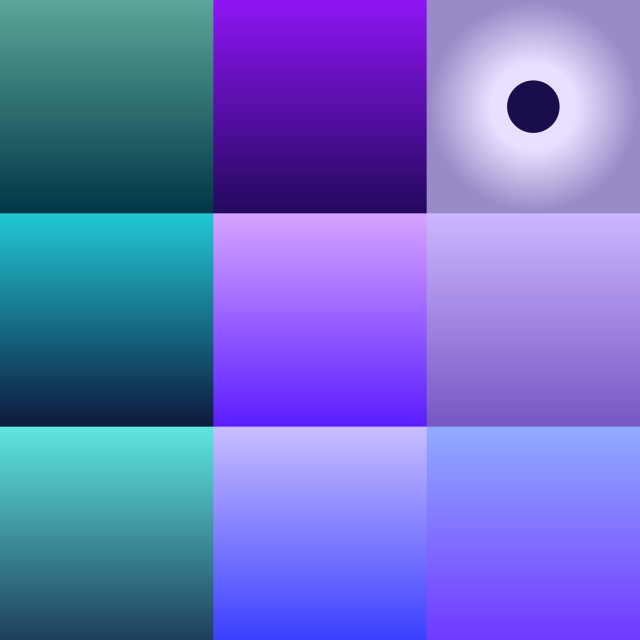
This background is drawn by a three.js fragment shader. Its source:

```glsl
// A three by three grid of vertical colour gradients. The upper right
// cell instead holds a soft radial glow with a dark disc at its centre.
// Cells are blended across one pixel so that the seams stay smooth.

varying vec2 vUv;

const float CELLS = 3.0;

// Gradient ends of each cell: lower colour, upper colour
const vec3 SLATE_LOW = vec3(0.115, 0.245, 0.355);
const vec3 SLATE_HIGH = vec3(0.37, 0.905, 0.88);
const vec3 BLUE_LOW = vec3(0.23, 0.25, 1.0);
const vec3 BLUE_HIGH = vec3(0.785, 0.745, 1.0);
const vec3 INDIGO_LOW = vec3(0.44, 0.225, 1.0);
const vec3 INDIGO_HIGH = vec3(0.57, 0.67, 1.0);

const vec3 NAVY_LOW = vec3(0.05, 0.095, 0.235);
const vec3 CYAN_HIGH = vec3(0.13, 0.785, 0.835);
const vec3 VIOLET_LOW = vec3(0.35, 0.11, 1.0);
const vec3 ORCHID_HIGH = vec3(0.84, 0.645, 1.0);
const vec3 LILAC_LOW = vec3(0.46, 0.34, 0.765);
const vec3 LILAC_HIGH = vec3(0.80, 0.715, 1.0);

const vec3 TEAL_LOW = vec3(0.0, 0.215, 0.28);
const vec3 SAGE_HIGH = vec3(0.36, 0.65, 0.595);
const vec3 PLUM_LOW = vec3(0.14, 0.035, 0.365);
const vec3 PURPLE_HIGH = vec3(0.56, 0.085, 0.96);

// Glow cell, with radii in cell widths
const vec3 GLOW_BACK = vec3(0.60, 0.545, 0.78);
const vec3 GLOW_CORE = vec3(0.915, 0.875, 1.0);
const vec3 DISC_COLOR = vec3(0.10, 0.05, 0.30);
const vec2 GLOW_CENTER = vec2(2.5, 2.5);
const float GLOW_INNER = 0.20;
const float GLOW_OUTER = 0.49;
const float DISC_RADIUS = 0.123;

// Step from 0 to 1 that is one pixel wide
float smoothEdge(float value, float limit, float pixel) {
  return clamp((value - limit) / pixel + 0.5, 0.0, 1.0);
}

// Picks one of three colours by grid position
vec3 pickCell(vec3 first, vec3 second, vec3 third, float position, float pixel) {
  vec3 color = mix(first, second, smoothEdge(position, 1.0, pixel));
  return mix(color, third, smoothEdge(position, 2.0, pixel));
}

// Radial glow behind a solid disc
vec3 glowCell(vec2 grid, float pixel) {
  float radius = length(grid - GLOW_CENTER);
  float fade = clamp((radius - GLOW_INNER) / (GLOW_OUTER - GLOW_INNER), 0.0, 1.0);
  vec3 glow = mix(GLOW_CORE, GLOW_BACK, fade);
  return mix(DISC_COLOR, glow, smoothEdge(radius, DISC_RADIUS, pixel));
}

void main() {
  vec2 grid = vUv * CELLS;
  vec2 pixel = max(fwidth(grid), vec2(0.00001));

  // Height within the bottom, middle and top rows
  vec3 height = clamp(vec3(grid.y) - vec3(0.0, 1.0, 2.0), 0.0, 1.0);

  vec3 bottomRow = pickCell(
    mix(SLATE_LOW, SLATE_HIGH, height.x),
    mix(BLUE_LOW, BLUE_HIGH, height.x),
    mix(INDIGO_LOW, INDIGO_HIGH, height.x), grid.x, pixel.x);
  vec3 middleRow = pickCell(
    mix(NAVY_LOW, CYAN_HIGH, height.y),
    mix(VIOLET_LOW, ORCHID_HIGH, height.y),
    mix(LILAC_LOW, LILAC_HIGH, height.y), grid.x, pixel.x);
  vec3 topRow = pickCell(
    mix(TEAL_LOW, SAGE_HIGH, height.z),
    mix(PLUM_LOW, PURPLE_HIGH, height.z),
    glowCell(grid, pixel.y), grid.x, pixel.x);

  gl_FragColor = vec4(pickCell(bottomRow, middleRow, topRow, grid.y, pixel.y), 1.0);
}
```
